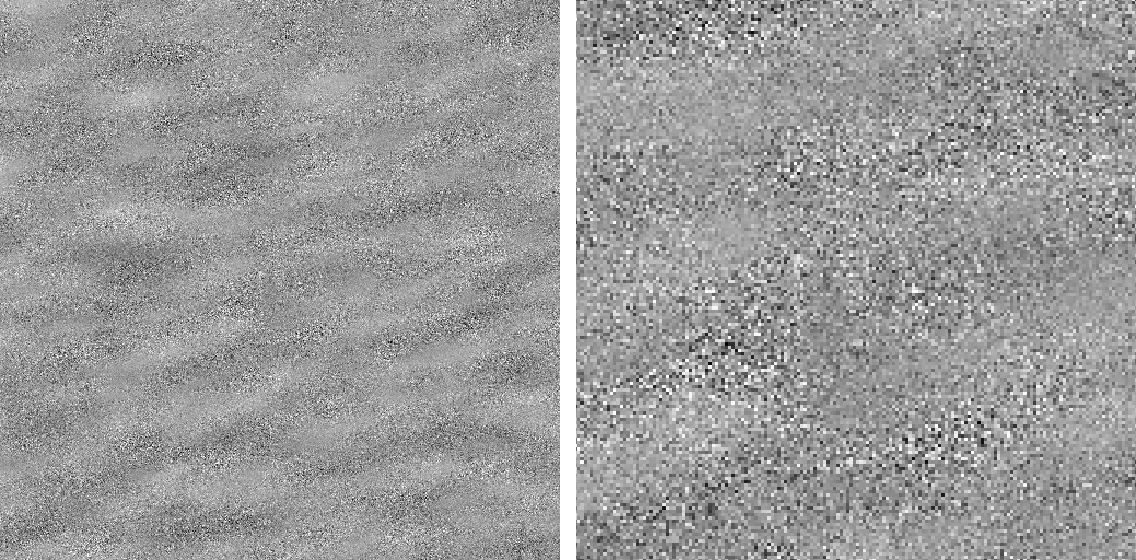
Left, the full canvas; right, a detail of the centre.
Write a Shadertoy shader that draws this texture.

```glsl
// Grey speckle over soft, slanting bands, like wind-rippled sand.
// Stretched, warped gradient noise forms the bands; one hashed grain per
// fine cell adds the speckle, whose strength drifts from patch to patch.

#define GRAIN_CELLS 512.0            // grains across the canvas height
#define BASE_GREY 0.602
#define BAND_CONTRAST 0.15
#define GRAIN_CONTRAST 0.28
#define BAND_SCALE vec2(4.6, 14.0)   // noise cells along and across the bands
#define PATCH_SCALE vec2(9.0, 19.0)  // noise cells of the grain strength
#define BAND_TILT 0.21               // radians above horizontal
#define WARP 0.03
#define DARK_ROUGHNESS 0.5           // extra grain in dark bands

// Integer hash giving two values in 0..1 per lattice cell
vec2 hash2(vec2 cell) {
    uvec2 v = uvec2(ivec2(cell)) * 1664525u + 1013904223u;
    v.x += v.y * 1664525u;
    v.y += v.x * 1664525u;
    v ^= v >> 16u;
    v.x += v.y * 1664525u;
    v.y += v.x * 1664525u;
    v ^= v >> 16u;
    return vec2(v & 65535u) / 65535.0;
}

float cornerSlope(vec2 cell, vec2 corner, vec2 local) {
    return dot(hash2(cell + corner) * 2.0 - 1.0, local - corner);
}

float gradientNoise(vec2 p) {
    vec2 cell = floor(p);
    vec2 f = p - cell;
    vec2 blend = f * f * f * (f * (f * 6.0 - 15.0) + 10.0);
    float low = mix(cornerSlope(cell, vec2(0, 0), f),
                    cornerSlope(cell, vec2(1, 0), f), blend.x);
    float high = mix(cornerSlope(cell, vec2(0, 1), f),
                     cornerSlope(cell, vec2(1, 1), f), blend.x);
    return mix(low, high, blend.y);
}

// Octaves of noise, each finer and weaker than the last
float layeredNoise(vec2 p) {
    float sum = 0.0, weight = 1.0;
    for (int octave = 0; octave < 3; octave++) {
        sum += weight * gradientNoise(p);
        p = p * 1.9 + 54.0;
        weight *= 0.6;
    }
    return sum;
}

void mainImage(out vec4 fragColor, in vec2 fragCoord) {
    vec2 uv = fragCoord / iResolution.y;

    // Turn the axes along the bands and bend them gently
    float c = cos(BAND_TILT), s = sin(BAND_TILT);
    vec2 p = vec2(c * uv.x + s * uv.y, c * uv.y - s * uv.x);
    p.y += WARP * gradientNoise(uv * 3.0 + 11.0);

    float band = layeredNoise(p * BAND_SCALE + 37.0);

    // Rough and calm patches of grain
    float roughness = 0.95 + 1.1 * layeredNoise(p * PATCH_SCALE + 153.0)
                    - DARK_ROUGHNESS * band;
    roughness = clamp(roughness, 0.35, 1.6);

    // Sum of two uniform values clusters around zero; the tails are widened
    vec2 random = hash2(floor(uv * GRAIN_CELLS) + 2000.0);
    float grain = random.x + random.y - 1.0;
    grain *= 0.6 + 0.8 * abs(grain);

    float grey = BASE_GREY + BAND_CONTRAST * band
               + GRAIN_CONTRAST * roughness * grain;
    fragColor = vec4(vec3(clamp(grey, 0.0, 1.0)), 1.0);
}
```
